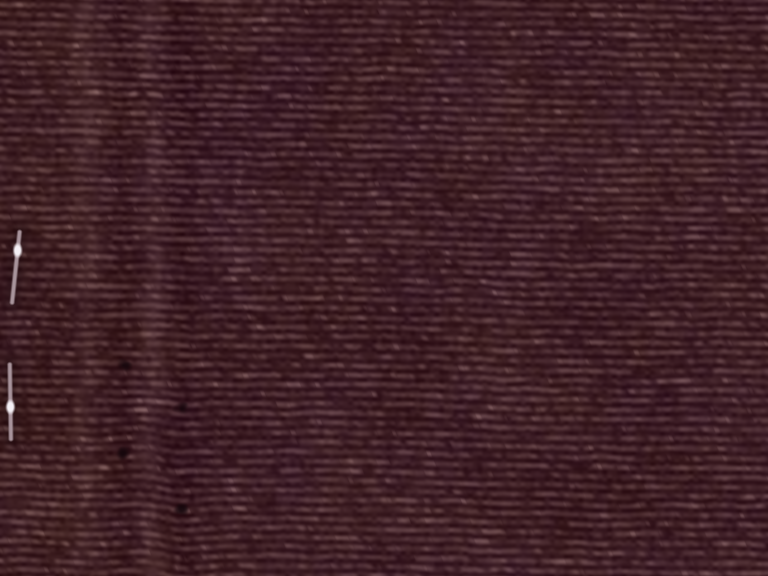
Give the GLSL for this texture, as a Shadertoy shader.

```glsl
const float TAU = 6.2831853;
const float ROWS = 60.0;
const float STITCHES = 78.0;   // stitches per canvas height
const float TILT = 0.018;      // fall of the rows toward the right
const vec3 DARK_YARN = vec3(0.19, 0.07, 0.10);
const vec3 LIGHT_YARN = vec3(0.38, 0.25, 0.27);
const vec3 HOLE = vec3(0.07, 0.02, 0.04);
const vec3 METAL = vec3(0.66, 0.58, 0.61);
const vec3 GLINT = vec3(0.96, 0.94, 0.96);

float hash(vec2 p) {
    vec3 q = fract(p.xyx * vec3(0.1031, 0.1030, 0.0973));
    q += dot(q, q.yzx + 33.33);
    return fract((q.x + q.y) * q.z);
}

float noise(vec2 p) {
    vec2 cell = floor(p), f = fract(p);
    f = f * f * (3.0 - 2.0 * f);
    return mix(mix(hash(cell), hash(cell + vec2(1, 0)), f.x),
               mix(hash(cell + vec2(0, 1)), hash(cell + vec2(1, 1)), f.x), f.y);
}

// Soft vertical stripe
float band(float x, float center, float width) {
    float d = (x - center) / width;
    return exp(-d * d);
}

float segmentDistance(vec2 p, vec2 a, vec2 b) {
    vec2 ab = b - a;
    return length(p - a - ab * clamp(dot(p - a, ab) / dot(ab, ab), 0.0, 1.0));
}

float coverage(float d, float pixel) {
    return 1.0 - smoothstep(-pixel, pixel, d);
}

// Rows of broken stitches with uneven yarn and soft bright flecks
float weave(float across, float y) {
    float row = floor(y * ROWS);
    float ridge = 0.5 - 0.5 * cos(TAU * y * ROWS);
    float slant = 0.5 * fract(y * ROWS);
    float x = across * STITCHES + slant + hash(vec2(row, 7.0)) * 20.0;
    float yarn = noise(vec2(x, row * 3.0 + 100.0));
    float thickness = noise(vec2(x * 0.3, row * 3.0 + 300.0));
    float fleck = smoothstep(0.80, 1.0, noise(vec2(x * 0.8, row * 3.0 + 500.0)));
    float stitch = 0.5 + 1.0 * (yarn - 0.5) + 0.4 * (thickness - 0.5);
    return 0.06 + ridge * (0.16 + 0.74 * stitch + 0.5 * fleck);
}

// Two raised folds with shaded grooves beside them
float seamTone(vec2 p) {
    float x = p.x + 0.014 * (noise(vec2(3.0, p.y * 9.0)) - 0.5);
    float ragged = 0.4 + 1.2 * noise(vec2(p.x * 24.0, p.y * 34.0));
    float folds = 0.17 * band(x, 0.148, 0.022) + 0.21 * band(x, 0.264, 0.018);
    float grooves = 0.11 * band(x, 0.212, 0.022) + 0.12 * band(x, 0.318, 0.026);
    return folds * ragged - grooves;
}

vec3 addStaple(vec3 color, vec2 p, vec2 a, vec2 b, float shine, float pixel) {
    float d = segmentDistance(p, a, b);
    color = mix(color, HOLE, 0.45 * exp(-d * 90.0));
    color = mix(color, METAL, coverage(d - 0.0036, pixel * 1.4));
    float spot = length((p - mix(a, b, shine)) * vec2(1.0, 0.65));
    return mix(color, GLINT, coverage(spot - 0.007, pixel * 1.8));
}

void mainImage(out vec4 fragColor, in vec2 fragCoord) {
    vec2 p = fragCoord / iResolution.y;
    float pixel = 1.0 / iResolution.y;

    // Rows fall gently and pucker at the seam
    float pucker = band(p.x, 0.28, 0.05) * (1.0 - smoothstep(0.1, 0.45, p.y));
    float y = p.y + TILT * p.x + 0.006 * (noise(p * 3.0) - 0.5)
            + 0.004 * (noise(p * 24.0 + 40.0) - 0.5) + 0.25 * pucker * (p.x - 0.28);

    // Tone of the cloth
    float tone = weave(p.x, y) + seamTone(p);
    tone += 0.15 * (noise(p * 7.0 + 20.0) - 0.5);
    tone += 0.32 * (noise(p * vec2(120.0, 150.0)) - 0.5);
    vec3 color = mix(DARK_YARN, LIGHT_YARN, max(tone, -0.3));

    // Faded dye: faint violet and brown patches, browner at the left
    float hue = noise(p * 10.0 + 60.0) + 0.7 * noise(p * 45.0 + 90.0) - 0.85;
    hue += 0.5 * (1.0 - smoothstep(0.05, 0.38, p.x));
    color += hue * vec3(0.004, 0.005, -0.020);

    // Needle holes in two columns
    for (int i = 0; i < 4; i++) {
        float column = float(i % 2), pair = float(i / 2);
        vec2 center = vec2(0.214 + 0.102 * column,
                           mix(0.213, 0.116, column) + pair * mix(0.153, 0.174, column));
        float d = length((p - center) * vec2(0.8, 1.0)) + 0.008 * noise(p * 90.0);
        color = mix(color, HOLE, 0.85 * (1.0 - smoothstep(0.004, 0.017, d)));
    }

    // Pair of metal staples
    color = addStaple(color, p, vec2(0.021, 0.475), vec2(0.034, 0.597), 0.74, pixel);
    color = addStaple(color, p, vec2(0.019, 0.238), vec2(0.017, 0.367), 0.43, pixel);

    fragColor = vec4(clamp(color, 0.0, 1.0), 1.0);
}
```
